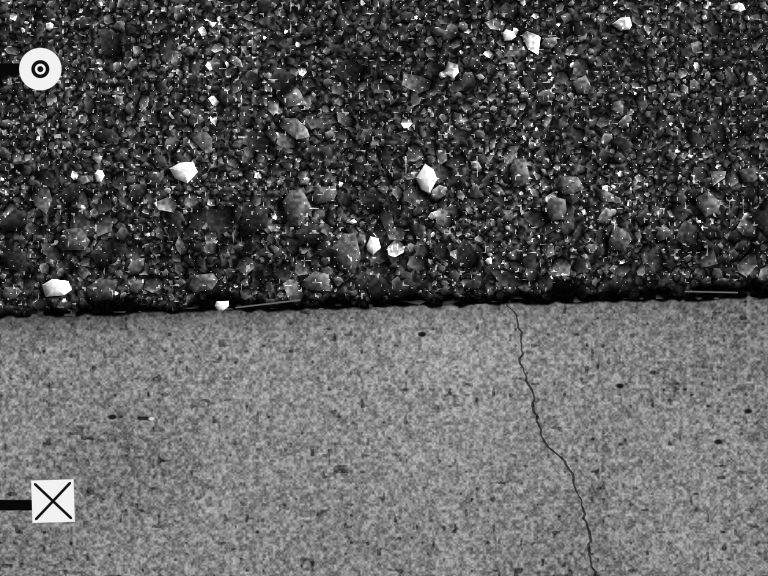
This texture is drawn by a Shadertoy shader. Its source:

```glsl
// Grey side-lit gravel above a cracked concrete slab, with two white survey targets.

const vec2 LIGHT = vec2(.8, .6);
const float SEAM_HEIGHT = .449;
const float SEAM_SLOPE = .025;
const float CONCRETE_TONE = .485;
const float WHITE = .95;
const float INK = .06;
const vec2 DISC_CENTER = vec2(.07, .88);
const vec2 SQUARE_CENTER = vec2(.092, .13);
const float TARGET_SIZE = .037;

// Feature stones: centre and half size
const vec4 PALE_STONES[7] = vec4[7](
  vec4(.319, .703, .025, .019), vec4(.74, .688, .016, .028),
  vec4(.648, .573, .013, .017), vec4(.1, .502, .028, .016),
  vec4(.385, .469, .013, .01), vec4(.172, .696, .01, .012),
  vec4(.882, .939, .011, .011));
const vec4 GREY_STONES[7] = vec4[7](
  vec4(.903, .701, .019, .031), vec4(.99, .679, .022, .02),
  vec4(.965, .639, .019, .022), vec4(.516, .641, .027, .036),
  vec4(.604, .562, .025, .034), vec4(.13, .583, .025, .022),
  vec4(1.076, .583, .021, .025));
const vec2 PITS[5] = vec2[5](vec2(.195, .276), vec2(1.076, .33),
  vec2(1.299, .286), vec2(.733, .42), vec2(1.247, .233));

float px; // edge softness

float hash(vec2 p) {
  vec3 q = fract(p.xyx * .1031);
  q += dot(q, q.yzx + 33.33);
  return fract((q.x + q.y) * q.z);
}

float noise(vec2 p) {
  vec2 i = floor(p), f = fract(p);
  f = f * f * (3. - 2. * f);
  return mix(mix(hash(i), hash(i + vec2(1, 0)), f.x),
             mix(hash(i + vec2(0, 1)), hash(i + 1.), f.x), f.y);
}

float cover(float dist, float soft) { return smoothstep(soft, -soft, dist); }

float segment(vec2 p, vec2 a, vec2 b) {
  vec2 d = b - a;
  return length(p - a - d * clamp(dot(p - a, d) / dot(d, d), 0., 1.));
}

// Irregular hexagon: signed distance and facet lighting
vec2 facets(vec2 d, float seed) {
  float dist = -9., lit = 0.;
  for (int i = 0; i < 6; i++) {
    float k = float(i), a = (k + .7 * hash(vec2(seed, k))) * 1.0472;
    vec2 n = vec2(cos(a), sin(a));
    float e = dot(d, n) - mix(.7, 1., hash(vec2(k, seed + 7.)));
    if (e > dist) { dist = e; lit = dot(n, LIGHT); }
  }
  return vec2(dist, mix(lit, dot(d, LIGHT), .5));
}

void paintStone(inout float shade, vec2 d, float seed, float tone, float grain, float soft) {
  if (dot(d, d) > 4.) return;
  shade *= 1. - .75 * cover(facets(d + LIGHT * .4, seed).x, .2);
  vec2 body = facets(d, seed);
  float relief = body.y * smoothstep(-.9, 0., body.x);
  shade = mix(shade, tone * (1. + .75 * relief) * (.65 + .7 * grain), cover(body.x, soft));
}

void scatterStones(inout float shade, vec2 p, float cells, float density, float grain) {
  vec2 g = p * cells;
  for (int i = 0; i < 9; i++) {
    vec2 id = floor(g) + vec2(i % 3, i / 3) - 1., key = id + cells * 3.7;
    if (hash(key) > density) continue;
    float h = hash(key + 19.1), t = hash(key + 83.5), turn = 6.283 * hash(key + 47.3);
    vec2 d = g - id - .5 - .6 * (vec2(h, hash(key + 71.7)) - .5);
    d *= mat2(cos(turn), sin(turn), -sin(turn), cos(turn));
    float radius = mix(.32, .55, hash(key + 5.9));
    d *= vec2(1., 1. + .7 * h) / radius;
    float tone = t > .975 ? .85 : mix(.15, .47, t * t);
    paintStone(shade, d, 100. * h, tone, grain, px * cells / radius);
  }
}

float gravel(vec2 p, float above) {
  float grain = noise(p * 190.), grit = noise(p * 150. + 40.);
  float shade = .07 + .35 * grit * grit, low = smoothstep(.82, .62, p.y);
  scatterStones(shade, p, 82., .8, grain);
  scatterStones(shade, p, 50., .65, grain);
  scatterStones(shade, p, 31., .35 + .2 * low, grain);
  scatterStones(shade, p, 19., .08 + .32 * low, grain);
  for (int i = 0; i < 7; i++) {
    vec4 s = GREY_STONES[i];
    paintStone(shade, (p - s.xy) / s.zw, float(i) + 3., .32, grain, px / s.z);
  }
  shade += .5 * smoothstep(.8, .95, noise(p * 210. + 9.));
  shade *= .8 + .4 * noise(p * 9.);
  // Dark gap with bits of grit
  float ragged = above + .028 * (noise(vec2(p.x * 32., 2)) - .5);
  shade *= .06 + .94 * smoothstep(.014, .036, ragged);
  shade += .35 * smoothstep(.72, .9, noise(p * vec2(70, 170))) * smoothstep(.014, 0., above);
  for (int i = 0; i < 7; i++) {
    vec4 s = PALE_STONES[i];
    paintStone(shade, (p - s.xy) / s.zw, float(i) + 31., .88, .5 + .3 * grain, px / s.z);
  }
  return shade;
}

float concrete(vec2 p, float depth) {
  vec2 glow = p - vec2(.8, .36);
  float shade = CONCRETE_TONE + .1 * (noise(p * 5.) - .5) + .05 * exp(-6. * dot(glow, glow));
  shade += .26 * (noise(p * 170.) - .5) + .2 * (noise(p * 330.) - .5);
  shade -= .2 * smoothstep(.8, .95, noise(p * 105.));
  shade *= 1. - mix(.45, .25, smoothstep(.2, .7, p.x)) * exp(-depth * 38.);
  // Wandering crack, then pits and a pale chip
  float crackX = .979 - .215 * p.y + .045 * smoothstep(.25, .17, p.y);
  crackX += .014 * noise(vec2(p.y * 38., 4)) + .006 * noise(vec2(p.y * 130., 8));
  float width = .0008 + .0018 * noise(vec2(p.y * 45., 6));
  shade *= 1. - .6 * cover(abs(p.x - crackX) - width, px);
  for (int i = 0; i < 5; i++)
    shade *= 1. - .8 * cover(length((p - PITS[i]) * vec2(.6, 1)) - .004, .002);
  shade *= 1. - .7 * cover(segment(p, vec2(.242, .274), vec2(.26, .273)) - .003, .002);
  return mix(shade, .85, cover(length((p - vec2(.263, .273)) * vec2(.6, 1)) - .003, .0015));
}

void paintTargets(inout float shade, vec2 p) {
  vec2 disc = p - DISC_CENTER, square = p - SQUARE_CENTER;
  // Dark stems from the left
  float stem = min(max(abs(disc.y) - .01, disc.x), max(abs(square.y + .007) - .009, square.x));
  shade = mix(shade, .03, cover(stem, px));
  float r = length(disc);
  vec2 a = abs(square + .03 * vec2(square.y, -square.x));
  float box = max(a.x, a.y);
  shade = mix(shade, WHITE, cover(min(r, box) - TARGET_SIZE, px));
  float rings = min(abs(r - .0125) - .003, r - .005);
  float diagonals = max(abs(a.x - a.y) * .707 - .0022, box - .032);
  shade = mix(shade, INK, cover(min(rings, diagonals), px));
}

void mainImage(out vec4 fragColor, in vec2 fragCoord) {
  vec2 p = fragCoord / iResolution.y;
  px = .8 / iResolution.y;
  float above = p.y - SEAM_HEIGHT - SEAM_SLOPE * p.x + .006 * (noise(vec2(p.x * 60., 1)) - .5);
  float shade = above > -.02 ? gravel(p, above) : 0.;
  shade = mix(shade, concrete(p, max(-above, 0.)), cover(above, 2. * px));
  // Dry stalks in the gap
  float stalk = min(segment(p, vec2(.41, .466), vec2(.52, .479)),
                    segment(p, vec2(1.19, .494), vec2(1.28, .492)));
  shade = mix(shade, .42, cover(stalk - .0015, px));
  paintTargets(shade, p);
  fragColor = vec4(vec3(clamp(shade, 0., 1.)), 1);
}
```
